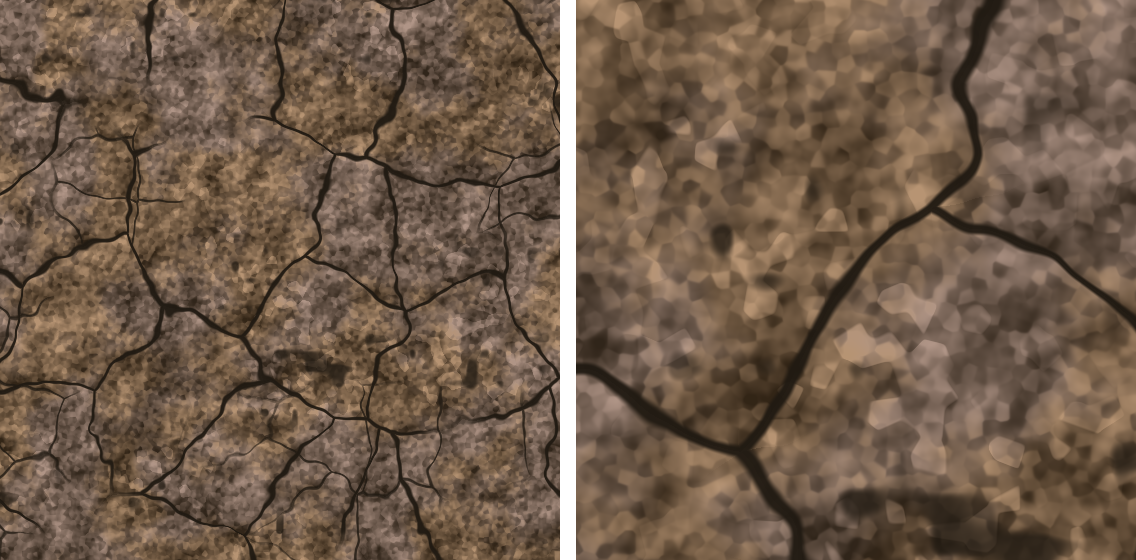
Left: the whole. Right: its middle third, enlarged.
Reproduce this texture procedurally as a Shadertoy shader.

```glsl
// Dry, cracked brown earth: grainy plates split by dark branching fissures.
#define PLATES 4.0
#define FINE_PLATES 6.5
#define CRACK_WIDTH 0.0036
#define CRACK_WANDER 0.12
#define GRAIN_SCALE 125.0
#define GRAIN_CONTRAST 0.55
#define MOTTLE_CONTRAST 0.95
#define RELIEF 1.1
#define SHADOW_SOIL vec3(0.25, 0.20, 0.15)
#define LIGHT_SOIL vec3(0.65, 0.555, 0.485)
#define OCHRE_TINT vec3(1.05, 0.98, 0.82)
#define CREVICE vec3(0.125, 0.10, 0.07)

vec2 hash2(vec2 p) {
    vec3 q = fract(p.xyx * vec3(0.1031, 0.1030, 0.0973));
    q += dot(q, q.yzx + 33.33);
    return fract((q.xx + q.yz) * q.zy);
}

float noise(vec2 p) {
    vec2 i = floor(p), f = fract(p);
    vec2 u = f * f * (3.0 - 2.0 * f);
    float bottom = mix(hash2(i).x, hash2(i + vec2(1, 0)).x, u.x);
    float top = mix(hash2(i + vec2(0, 1)).x, hash2(i + vec2(1, 1)).x, u.x);
    return mix(bottom, top, u.y);
}

float fbm(vec2 p) {
    float sum = 0.0, amp = 0.5;
    for (int i = 0; i < 4; i++) {
        sum += amp * noise(p);
        p = mat2(1.6, 1.2, -1.2, 1.6) * p + 7.3;
        amp *= 0.5;
    }
    return sum / 0.9375;
}

// Random tone per cell, blended softly across cell borders
float softCells(vec2 p) {
    vec2 cell = floor(p), f = fract(p);
    float sum = 0.0, total = 0.0;
    for (int y = -1; y <= 1; y++)
    for (int x = -1; x <= 1; x++) {
        vec2 o = vec2(x, y);
        vec2 r = o + hash2(cell + o) - f;
        float weight = exp(-9.0 * dot(r, r));
        sum += weight * hash2(cell + o + 51.7).y;
        total += weight;
    }
    return sum / total;
}

// x: distance to the closest cell border, yz: direction towards it
vec3 cellBorder(vec2 p) {
    vec2 cell = floor(p), f = fract(p), home = vec2(0), nearest = vec2(0);
    float best = 8.0;
    for (int y = -1; y <= 1; y++)
    for (int x = -1; x <= 1; x++) {
        vec2 o = vec2(x, y);
        vec2 r = o + hash2(cell + o) - f;
        if (dot(r, r) < best) { best = dot(r, r); nearest = r; home = o; }
    }
    vec3 border = vec3(8, 0, 0);
    for (int y = -2; y <= 2; y++)
    for (int x = -2; x <= 2; x++) {
        vec2 o = home + vec2(x, y);
        vec2 r = o + hash2(cell + o) - f;
        vec2 gap = r - nearest;
        if (dot(gap, gap) > 0.0001) {
            vec2 dir = normalize(gap);
            float d = dot(0.5 * (r + nearest), dir);
            if (d < border.x) border = vec3(d, dir);
        }
    }
    return border;
}

float crackMask(float d, float halfWidth) {
    return 1.0 - smoothstep(halfWidth * 0.5, halfWidth + 0.002, d);
}

void mainImage(out vec4 fragColor, in vec2 fragCoord) {
    vec2 p = fragCoord / iResolution.y;

    // Wandering fissures: wide main ones and broken fine ones
    vec2 warped = p + CRACK_WANDER * (vec2(fbm(p * 7.0), fbm(p * 7.0 + 31.0)) - 0.5);
    vec3 wide = cellBorder(warped * PLATES + 3.0);
    vec3 fine = cellBorder(warped * FINE_PLATES + 19.0);
    float wideDist = wide.x / PLATES, fineDist = fine.x / FINE_PLATES;
    float wideOn = smoothstep(0.2, 0.36, noise(p * 5.0 + 11.0));
    float fineOn = smoothstep(0.48, 0.62, noise(p * 4.5 + 43.0));
    float halfWidth = CRACK_WIDTH * (0.3 + 1.4 * noise(p * 17.0 + 5.0));
    float crack = max(wideOn * crackMask(wideDist, halfWidth),
                      0.85 * fineOn * crackMask(fineDist, halfWidth * 0.5));

    // Mottled soil with raised lumps lit from the upper left
    float lumps = fbm(p * 26.0);
    float slope = lumps - fbm((p + vec2(-0.004, 0.006)) * 26.0);
    float grain = softCells(p * GRAIN_SCALE);
    float patches = fbm(p * 5.0 + 71.0);
    float tone = 0.45 + GRAIN_CONTRAST * (grain - 0.5) + RELIEF * slope
               + MOTTLE_CONTRAST * (lumps - 0.5) + 0.35 * (patches - 0.5);

    // Plate rims: lit upper edges, shaded lower edges, dim halo
    float wideRim = wideOn * exp(-wideDist / 0.011);
    float fineRim = fineOn * exp(-fineDist / 0.008);
    tone += wideRim * (0.28 * wide.z - 0.12) + fineRim * (0.2 * fine.z - 0.06);

    // Pale pebbles and small dark pits gathered in rough areas
    float rough = smoothstep(0.45, 0.65, fbm(p * 6.0 + 23.0));
    tone += (0.1 + 0.3 * rough) * smoothstep(0.68, 0.85, softCells(p * 62.0 + 9.0));
    float pit = rough * smoothstep(0.8, 0.93, noise(p * 38.0 + 13.0));

    vec3 color = mix(SHADOW_SOIL, LIGHT_SOIL, clamp(tone, -0.15, 1.1));
    float ochre = smoothstep(0.42, 0.68, fbm(p * 9.0 + 57.0) + 0.12 * (grain - 0.5));
    color *= mix(vec3(1.0, 0.99, 1.02), OCHRE_TINT, 0.75 * ochre);
    color = mix(color, CREVICE, max(crack * 0.95, pit * 0.75));
    fragColor = vec4(color, 1.0);
}
```
